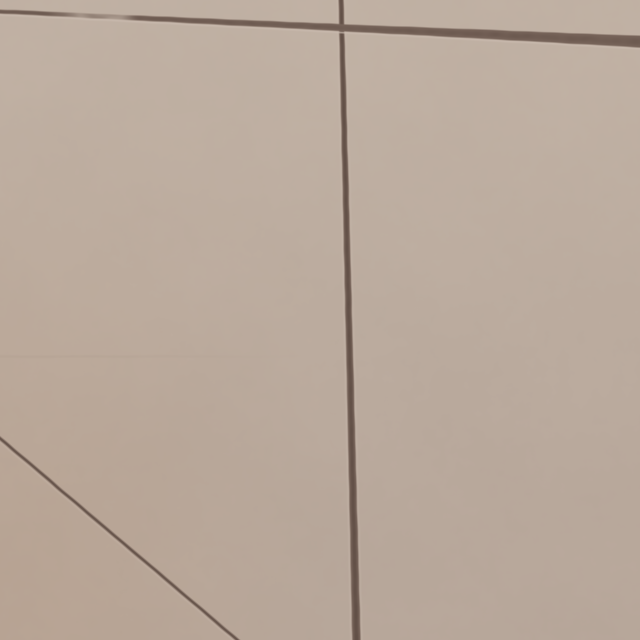
Give the GLSL for this texture, as a three.js fragment shader.

```glsl
#define TILE_TOP vec3(0.752, 0.692, 0.640)
#define TILE_LEFT vec3(0.718, 0.640, 0.578)
#define TILE_RIGHT vec3(0.718, 0.654, 0.604)
#define GROUT vec3(0.465, 0.390, 0.350)
#define GROUT_DARK vec3(0.375, 0.305, 0.270)
#define EDGE_LIGHT vec3(0.790, 0.730, 0.685)
#define EDGE_SOFT 0.0018
#define MOTTLE 0.012
#define WOBBLE 0.0007

varying vec2 vUv;

vec2 hashGradient(vec2 cell) {
  float h = fract(sin(dot(cell, vec2(127.1, 311.7))) * 43758.5);
  return vec2(cos(h * 6.2832), sin(h * 6.2832));
}

float gradientNoise(vec2 p) {
  vec2 i = floor(p), f = fract(p);
  vec2 u = f * f * f * (f * (f * 6.0 - 15.0) + 10.0);
  float a = dot(hashGradient(i), f);
  float b = dot(hashGradient(i + vec2(1.0, 0.0)), f - vec2(1.0, 0.0));
  float c = dot(hashGradient(i + vec2(0.0, 1.0)), f - vec2(0.0, 1.0));
  float d = dot(hashGradient(i + vec2(1.0, 1.0)), f - vec2(1.0, 1.0));
  return mix(mix(a, b, u.x), mix(c, d, u.x), u.y);
}

float fbm(vec2 p) {
  float sum = 0.0, gain = 0.5;
  for (int i = 0; i < 4; i++) {
    sum += gain * gradientNoise(p);
    p = p * 2.1 + 17.3;
    gain *= 0.5;
  }
  return sum;
}

float band(float dist, float halfWidth) {
  return 1.0 - smoothstep(halfWidth - EDGE_SOFT, halfWidth + EDGE_SOFT, abs(dist));
}

// Lay one joint over the tile: darker core, paler chamfer beside it
vec3 addJoint(vec3 base, float dist, float halfWidth, vec3 core, float chamfer, float wear) {
  float rim = band(dist + halfWidth + 0.002, 0.0015);
  base = mix(base, EDGE_LIGHT, rim * chamfer);
  vec3 fill = mix(core, GROUT, smoothstep(0.1, 1.0, abs(dist) / halfWidth));
  return mix(base, fill, band(dist, halfWidth) * (1.0 - wear));
}

void main() {
  vec2 p = vUv;

  // Glazed tile with a soft fall of light and faint mottling
  vec3 lower = mix(TILE_LEFT, TILE_RIGHT, smoothstep(0.0, 0.6, p.x));
  vec3 color = mix(lower, TILE_TOP, smoothstep(0.0, 1.05, p.y));
  color += MOTTLE * (fbm(p * 5.0) + 0.5 * fbm(p * 38.0));

  // Faint level scratch fading to the right
  float scratch = band(p.y - 0.443 - 0.002 * gradientNoise(p * 9.0), 0.002);
  color -= 0.014 * scratch * (1.0 - smoothstep(0.1, 0.55, p.x));

  float wobble = WOBBLE * gradientNoise(p * 32.0);
  float grain = 0.5 + 0.5 * gradientNoise(p * vec2(60.0, 60.0));

  // Slanted joint in the lower left
  float slant = dot(p - vec2(0.0, 0.315), normalize(vec2(0.315, 0.371)));
  color = addJoint(color, slant + wobble, 0.0026, GROUT_DARK, 0.25, 0.08);

  // Upright joint, widening downwards
  float upright = p.x - mix(0.557, 0.533, p.y) + wobble;
  float uprightHalf = mix(0.0064, 0.0040, p.y);
  vec3 uprightCore = mix(GROUT_DARK, GROUT, 0.3 * grain);
  color = addJoint(color, upright, uprightHalf, uprightCore, 0.3, 0.0);
  color = mix(color, EDGE_LIGHT, 0.25 * band(upright - uprightHalf - 0.002, 0.0015));

  // Sloping joint across the top, widening to the right, worn pale at left
  float across = p.y - (0.982 - 0.047 * p.x) + wobble;
  float acrossHalf = mix(0.0031, 0.0092, p.x * p.x * 0.6 + p.x * 0.4);
  float wear = smoothstep(0.07, 0.13, p.x) * (1.0 - smoothstep(0.19, 0.22, p.x));
  wear *= 0.55 + 0.4 * gradientNoise(p * 45.0);
  vec3 acrossCore = mix(GROUT_DARK, GROUT, 0.4 + 0.5 * grain);
  color = addJoint(color, across, acrossHalf, acrossCore, 0.7, clamp(wear, 0.0, 1.0));

  gl_FragColor = vec4(color, 1.0);
}
```
